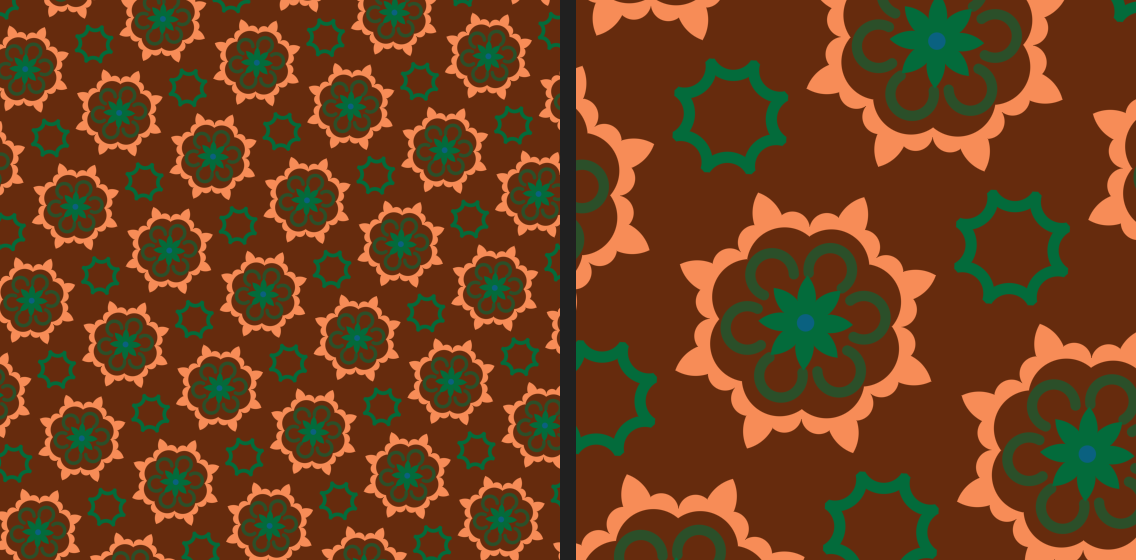
Left: the whole. Right: its middle third, enlarged.
Reproduce this pattern procedurally as a three.js fragment shader.

```glsl
// Tilted square lattice of eight-pointed rosettes with concave star frames between them.
// Each motif is a signed distance in cell units, built by folding the plane into
// angular sectors, then painted over the ground with soft edges.

varying vec2 vUv;

const float TAU = 6.2831853;

// Lattice
const float CELL = 0.185;
const float TILT = 0.436;
const vec2 ORIGIN = vec2(0.470, 0.4745);

// Colours
const vec3 GROUND = vec3(0.40, 0.17, 0.05);
const vec3 PEACH = vec3(0.97, 0.55, 0.34);
const vec3 GREEN = vec3(0.01, 0.42, 0.23);
const vec3 MOSS = vec3(0.17, 0.31, 0.16);
const vec3 BLUE = vec3(0.04, 0.38, 0.50);

// Rosette, in cell units
const float POINTS = 8.0;
const float CURLS = 6.0;
const float RING_RADIUS = 0.31;
const float LOBE_ANGLE = 0.21;
const float LOBE_RADIUS = 0.056;
const float SCALLOP_CENTRE = 0.197;
const float SCALLOP_RADIUS = 0.122;
const float CURL_CENTRE = 0.188;
const float CURL_RADIUS = 0.070;
const float CURL_SWEEP = 2.15;
const float CURL_HALF_WIDTH = 0.0165;
const float EYE_RADIUS = 0.028;

// Star frame, in cell units
const float FRAME_APOTHEM = 0.165;
const float FRAME_BITE_CENTRE = 0.218;
const float FRAME_BITE_RADIUS = 0.086;
const float FRAME_HALF_WIDTH = 0.018;

// Fold the plane into one of n equal sectors, centred on the x axis.
vec2 foldSector(vec2 p, float n, float turn) {
  float sector = TAU / n;
  float a = mod(atan(p.y, p.x) - turn + 0.5 * sector, sector) - 0.5 * sector;
  return length(p) * vec2(cos(a), sin(a));
}

float disc(vec2 p, float radius) {
  return length(p) - radius;
}

// Pointed leaf along x, made of two circular arcs.
float leaf(vec2 p, float halfLength, float halfWidth) {
  float r = (halfLength * halfLength + halfWidth * halfWidth) / (2.0 * halfWidth);
  return length(vec2(p.x, abs(p.y) + r - halfWidth)) - r;
}

// Round-ended arc, open toward negative x.
float openArc(vec2 p, float radius, float sweep, float halfWidth) {
  p.y = abs(p.y);
  vec2 end = radius * vec2(cos(sweep), sin(sweep));
  float d = atan(p.y, p.x) < sweep ? abs(length(p) - radius) : length(p - end);
  return d - halfWidth;
}

// Outer crown: a ring of paired lobes, each pair carrying a spike.
float crown(vec2 p) {
  vec2 q = foldSector(p, POINTS, 0.0);
  vec2 lobe = 0.305 * vec2(cos(LOBE_ANGLE), sin(LOBE_ANGLE));
  float d = min(disc(p, RING_RADIUS), disc(vec2(q.x, abs(q.y)) - lobe, LOBE_RADIUS));
  return min(d, leaf(q - vec2(0.347, 0.0), 0.099, 0.047));
}

float scallopedHollow(vec2 p) {
  vec2 q = foldSector(p, POINTS, 0.0);
  return min(disc(p, 0.2), disc(q - vec2(SCALLOP_CENTRE, 0.0), SCALLOP_RADIUS));
}

float curls(vec2 p) {
  vec2 q = foldSector(p, CURLS, TAU / 12.0) - vec2(CURL_CENTRE, 0.0);
  return openArc(q, CURL_RADIUS, CURL_SWEEP, CURL_HALF_WIDTH);
}

float innerStar(vec2 p) {
  vec2 q = foldSector(p, POINTS, 0.5 * TAU / POINTS);
  return leaf(q - vec2(0.075, 0.0), 0.077, 0.030);
}

// Outline of an octagon whose sides are bitten inward by circles.
float starFrame(vec2 p) {
  vec2 q = foldSector(p, POINTS, 0.5 * TAU / POINTS);
  float bite = FRAME_BITE_RADIUS - length(q - vec2(FRAME_BITE_CENTRE, 0.0));
  return abs(max(bite, q.x - FRAME_APOTHEM)) - FRAME_HALF_WIDTH;
}

vec3 paint(vec3 under, vec3 ink, float d, float soft) {
  return mix(ink, under, smoothstep(-soft, soft, d));
}

void main() {
  float c = cos(TILT), s = sin(TILT);
  vec2 p = (vUv - ORIGIN) / CELL;
  p = vec2(c * p.x - s * p.y, s * p.x + c * p.y);
  float soft = 0.75 * length(vec2(dFdx(p.x), dFdy(p.x)));

  vec2 flower = fract(p + 0.5) - 0.5;
  vec2 gap = fract(p) - 0.5;

  vec3 color = paint(GROUND, GREEN, starFrame(gap), soft);
  color = paint(color, PEACH, crown(flower), soft);
  color = paint(color, GROUND, scallopedHollow(flower), soft);
  color = paint(color, MOSS, curls(flower), soft);
  color = paint(color, GREEN, innerStar(flower), soft);
  color = paint(color, BLUE, disc(flower, EYE_RADIUS), soft);
  gl_FragColor = vec4(color, 1.0);
}
```
